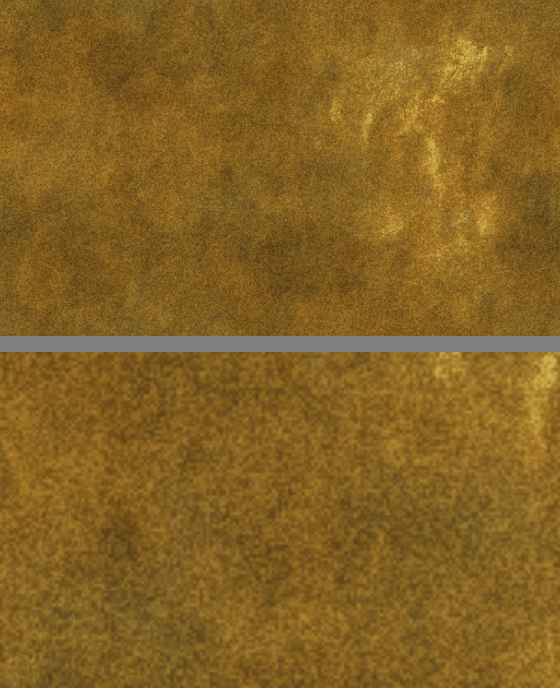
Top: the whole. Bottom: its middle third, enlarged.
This texture is drawn by a WebGL 2 fragment shader. Its source:

```glsl
#version 300 es
precision highp float;

uniform vec2 u_resolution;
out vec4 fragColor;

const float TAU = 6.2831853;

float hash(vec2 cell, float seed) {
    uvec3 q = uvec3(cell, seed) * uvec3(1597u, 3812u, 2741u) + uvec3(17u, 59u, 83u);
    uint n = q.x * 747796u + q.y * 289133u + q.z * 97531u;
    n = (n ^ (n >> 15u)) * 2246822519u;
    n = (n ^ (n >> 13u)) * 3266489917u;
    return float((n ^ (n >> 16u)) >> 8u) / 16777216.0;
}

// Value noise that wraps after a whole number of cells
float noise(vec2 uv, vec2 cells, float seed) {
    vec2 p = uv * cells;
    vec2 i = floor(p);
    vec2 f = p - i;
    f = f * f * (3.0 - 2.0 * f);
    vec2 a = mod(i, cells);
    vec2 b = mod(i + 1.0, cells);
    float low = mix(hash(a, seed), hash(vec2(b.x, a.y), seed), f.x);
    float high = mix(hash(vec2(a.x, b.y), seed), hash(b, seed), f.x);
    return mix(low, high, f.y);
}

// Layered noise, centred on zero
float fbm(vec2 uv, vec2 cells, float seed, int octaves) {
    float sum = 0.0;
    float weight = 0.5;
    for (int i = 0; i < octaves; i++) {
        sum += weight * (noise(uv, cells, seed + float(i)) - 0.5);
        cells *= 2.0;
        weight *= 0.6;
    }
    return sum;
}

// Soft spot that wraps around both edges
float glow(vec2 uv, vec2 centre, vec2 tightness) {
    return exp(dot(tightness, cos(TAU * (uv - centre)) - 1.0));
}

// Thin wandering lines along the middle level of a noise field
float cracks(vec2 uv, vec2 cells, float seed, float width) {
    float level = abs(fbm(uv, cells, seed, 4));
    return 1.0 - smoothstep(0.0, width, level);
}

// Broad light and shade over the sheet
float lighting(vec2 uv) {
    float light = 0.10 * glow(uv, vec2(0.66, 0.72), vec2(1.8, 1.8));
    light += 0.14 * glow(uv, vec2(0.81, 0.80), vec2(10.0, 7.0));
    light += 0.10 * glow(uv, vec2(0.81, 0.42), vec2(14.0, 0.9));
    light += 0.08 * glow(uv, vec2(0.68, 0.34), vec2(24.0, 14.0));
    light -= 0.11 * glow(uv, vec2(0.58, 0.24), vec2(5.0, 5.0));
    light -= 0.06 * glow(uv, vec2(0.24, 0.84), vec2(4.0, 4.0));
    light -= 0.03 * glow(uv, vec2(0.25, 0.30), vec2(3.0, 3.0));
    light -= 0.08 * glow(uv, vec2(0.95, 0.40), vec2(14.0, 2.0));
    return light;
}

// Metal colour for a given brightness
vec3 bronze(float tone) {
    vec3 dark = vec3(0.37, 0.27, 0.10);
    vec3 middle = vec3(0.51, 0.37, 0.12);
    vec3 warm = vec3(0.66, 0.485, 0.165);
    vec3 bright = vec3(0.80, 0.69, 0.29);
    vec3 colour = mix(dark, middle, clamp((tone - 0.37) / 0.14, -0.8, 1.0));
    colour = mix(colour, warm, clamp((tone - 0.51) / 0.15, 0.0, 1.0));
    return mix(colour, bright, clamp((tone - 0.66) / 0.14, 0.0, 1.0));
}

void main() {
    vec2 uv = gl_FragCoord.xy / u_resolution;
    vec2 warp = vec2(fbm(uv, vec2(10.0, 6.0), 11.0, 4), fbm(uv, vec2(10.0, 6.0), 21.0, 4));
    vec2 bent = uv + warp * vec2(0.05, 0.08);

    // Cloudy stains and vertical wear
    float light = lighting(uv + warp * vec2(0.16, 0.24));
    float clouds = fbm(bent, vec2(7.0, 4.0), 31.0, 5);
    float patches = fbm(bent, vec2(22.0, 13.0), 41.0, 5);
    float streaks = fbm(bent, vec2(48.0, 6.0), 51.0, 3);
    float worn = smoothstep(0.01, 0.13, light);
    float tone = 0.518 + light + 0.13 * clouds + mix(0.14, 0.20, worn) * patches;
    tone += streaks * mix(0.07, 0.20, worn);

    // Flaking relief lit from the upper left
    vec2 toLight = vec2(-0.0026, 0.0042);
    vec2 flakeCells = vec2(40.0, 24.0);
    float relief = fbm(bent, flakeCells, 61.0, 4) - fbm(bent + toLight, flakeCells, 61.0, 4);
    tone += relief * mix(0.16, 0.34, worn);

    // Fine scratches, dark cracks and bare metal flakes
    float scarred = smoothstep(0.0, 0.12, fbm(uv, vec2(8.0, 5.0), 71.0, 3));
    tone += 0.07 * scarred * cracks(bent, vec2(24.0, 14.0), 81.0, 0.012);
    tone -= 0.12 * worn * scarred * cracks(bent, vec2(30.0, 7.0), 91.0, 0.016);
    tone += 0.07 * worn * smoothstep(0.08, 0.14, patches + 0.5 * streaks);

    // Sandy grain
    float fine = noise(uv, vec2(512.0, 308.0), 101.0) - 0.5;
    float coarse = noise(uv, vec2(300.0, 180.0), 111.0) - 0.5;
    tone += 0.16 * fine + 0.10 * coarse;

    // Olive, rusty and slate tints
    vec3 colour = bronze(tone);
    float hue = fbm(bent, vec2(8.0, 5.0), 121.0, 5) + 0.3 * coarse;
    colour += hue * vec3(-0.03, 0.035, 0.05);
    float slate = smoothstep(0.13, 0.30, fbm(bent, vec2(16.0, 6.0), 131.0, 5));
    slate *= 0.3 + 0.7 * glow(uv, vec2(0.92, 0.65), vec2(4.0, 1.0));
    colour = mix(colour, vec3(0.45, 0.38, 0.23) + 0.6 * (tone - 0.52), 0.6 * slate);

    fragColor = vec4(clamp(colour, 0.0, 1.0), 1.0);
}
```
